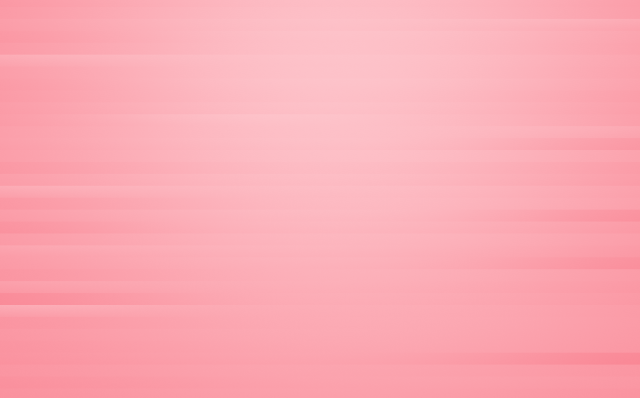
Give the GLSL for this background, as a WebGL 2 fragment shader.

```glsl
#version 300 es
precision highp float;
// Soft pink backdrop: a wide pale glow above the centre, crossed by
// faint horizontal streaks. Equal rows get a hashed tint at each side,
// and a few stronger accents fade along x and down their row.

#define ROW_HEIGHT 0.02995
#define ROW_OFFSET 0.0163
#define GLOW_CENTER vec2(0.53, 0.82)
#define GLOW_FALLOFF vec2(4.2, 1.5)
#define STREAK_TINT 0.13
#define ROW_SHEEN 0.07
#define ACCENT_GAIN 1.3
#define ACCENT_REACH 0.25
#define DEEP_PINK vec3(0.980, 0.552, 0.604)
#define PALE_PINK vec3(0.992, 0.757, 0.785)

uniform vec2 u_resolution;
out vec4 fragColor;

// Accents: row counted from the top, x of the strongest point, strength
const int ACCENT_COUNT = 16;
const vec3 ACCENTS[ACCENT_COUNT] = vec3[](
    vec3(1, 1, 0.16), vec3(2, 0, -0.08), vec3(4, 0, 0.20), vec3(6, 0, -0.07),
    vec3(9, 0.3, 0.11), vec3(10, 1, 0.14), vec3(11, 1, -0.10), vec3(15, 0, 0.22),
    vec3(17, 1, -0.20), vec3(18, 0, -0.10), vec3(20, 0, 0.13), vec3(21, 1, -0.13),
    vec3(23, 0, 0.15), vec3(24, 0, -0.13), vec3(25, 0, 0.33), vec3(29, 1, -0.15));

float hash(vec2 p) {
    return fract(sin(dot(p, vec2(127.1, 311.7))) * 43758.5453);
}

// Lightness added by one row; depth runs from 0 at its top to 1 below
float rowTint(float row, float depth, float x) {
    float left = hash(vec2(row, 1.0)) - 0.5;
    float right = hash(vec2(row, 2.0)) - 0.5;
    float sideways = abs(2.0 * x - 1.0);
    float tint = mix(left, right, smoothstep(0.2, 0.8, x));
    tint *= STREAK_TINT * mix(0.4, 1.0, sideways);

    // Each row is a little paler along its upper edge
    tint += ROW_SHEEN * hash(vec2(row, 3.0)) * (0.5 - depth);

    for (int i = 0; i < ACCENT_COUNT; i++) {
        vec3 accent = ACCENTS[i];
        float along = (x - accent.y) / ACCENT_REACH;
        float inRow = 1.0 - step(0.5, abs(row - accent.x));
        float fade = accent.z > 0.0 ? mix(1.0, 0.3, depth) : 1.0;
        tint += inRow * ACCENT_GAIN * accent.z * exp(-along * along) * fade;
    }
    return tint;
}

// Rows joined by an edge about one pixel wide
float streaks(vec2 uv) {
    float position = (1.0 - uv.y - ROW_OFFSET) / ROW_HEIGHT;
    float row = floor(position);
    float depth = position - row;
    float edge = 1.0 / (u_resolution.y * ROW_HEIGHT);
    float above = rowTint(row - 1.0, 1.0, uv.x);
    return mix(above, rowTint(row, depth, uv.x), clamp(depth / edge, 0.0, 1.0));
}

void main() {
    vec2 uv = gl_FragCoord.xy / u_resolution;

    // Broad elliptical glow
    vec2 away = uv - GLOW_CENTER;
    float glow = exp(-dot(GLOW_FALLOFF, away * away));

    float light = clamp(glow + streaks(uv), -0.2, 1.1);
    vec3 color = mix(DEEP_PINK, PALE_PINK, light);

    // Fine dither against banding
    color += (hash(gl_FragCoord.xy) - 0.5) / 255.0;
    fragColor = vec4(color, 1.0);
}
```
